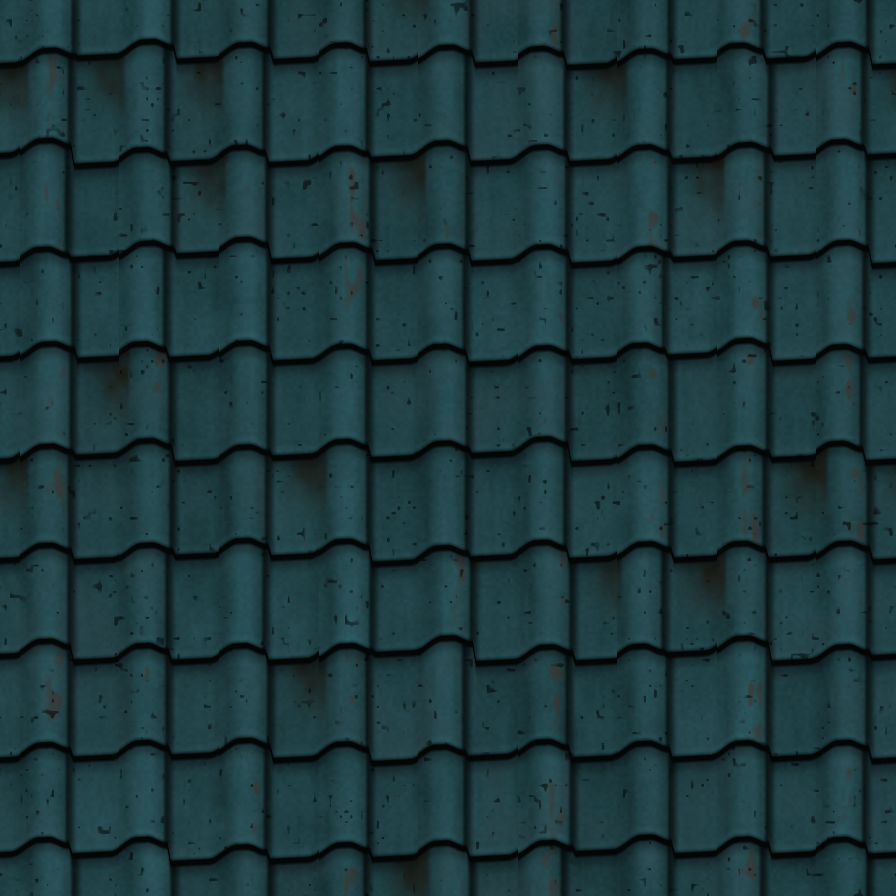
Give the GLSL for this texture, as a WebGL 1 fragment shader.

```glsl
precision highp float;
uniform vec2 u_resolution;

const float COUNT = 9.0;                   // tiles across and down
const vec2 ORIGIN = vec2(0.70, 0.40);      // first tile corner, in tiles
const float ROLL_START = 0.55;             // roll fills the rest of the tile
const float ROLL_RISE = 0.13;
const float ROLL_FALL = 0.07;
const float PAN_TILT = 0.05;
const float DROP_JITTER = 0.11;
const float SIDE_JITTER = 0.09;
const float GAP_WIDTH = 0.052;
const vec3 GAP = vec3(0.015, 0.02, 0.02);
const vec3 DEEP = vec3(0.07, 0.155, 0.165);
const vec3 LIT = vec3(0.17, 0.34, 0.365);
const vec3 GREYED = vec3(0.15, 0.25, 0.27);
const vec3 STAIN = vec3(0.10, 0.10, 0.075);
const vec3 RUST = vec3(0.24, 0.19, 0.17);

float hash(vec2 p) {
  vec3 q = fract(p.xyx * 0.1031);
  q += dot(q, q.yzx + 33.33);
  return fract((q.x + q.y) * q.z);
}

float tileHash(vec2 id, float seed) {
  return hash(mod(id, COUNT) + seed * vec2(17.0, 29.0));
}

// Value noise that wraps over the canvas
float noise(vec2 p, vec2 period) {
  p *= period;
  vec2 i = floor(p), f = fract(p);
  f = f * f * (3.0 - 2.0 * f);
  vec2 a = mod(i, period), b = mod(i + 1.0, period);
  return mix(mix(hash(a), hash(vec2(b.x, a.y)), f.x),
             mix(hash(vec2(a.x, b.y)), hash(b), f.x), f.y);
}

float tileDrop(vec2 id) {
  return (tileHash(id, 1.0) - 0.5) * DROP_JITTER;
}

// Height of the lower edge; starts where the roll on the left ends
float edgeHeight(float u, vec2 id) {
  float own = PAN_TILT * u + ROLL_RISE * smoothstep(0.42, 0.70, u)
            - ROLL_FALL * smoothstep(0.80, 1.0, u) + tileDrop(id);
  float previous = PAN_TILT + ROLL_RISE - ROLL_FALL + tileDrop(id - vec2(1.0, 0.0));
  return mix(previous, own, smoothstep(0.0, 0.045, u));
}

vec3 tileColor(float u, float w, float lip, vec2 id, vec2 p) {
  float mottle = noise(p, vec2(36.0, 27.0));
  float patches = noise(p + 0.37, vec2(81.0, 63.0));
  float streak = noise(p, vec2(153.0, 27.0));
  float grain = noise(p, vec2(252.0));
  float q = clamp((u - ROLL_START) / (1.0 - ROLL_START), 0.0, 1.0);
  float onRoll = smoothstep(0.0, 0.12, q);

  // Curved light on the roll, flat light on the pan
  float pan = 0.60 - 0.16 * smoothstep(0.45, 1.0, w) - 0.16 * smoothstep(0.40, 0.55, u);
  float roll = 0.34 + 0.48 * smoothstep(0.0, 0.5, q) - 0.42 * smoothstep(0.60, 1.0, q);
  float tone = mix(pan, roll, onRoll);
  tone += 0.16 * (tileHash(id, 2.0) - 0.5) + 0.20 * (mottle - 0.5);
  tone += 0.10 * (streak - 0.5) + 0.14 * (grain - 0.5);
  tone += 0.10 * smoothstep(0.02, 0.05, lip) * (1.0 - smoothstep(0.05, 0.11, lip));
  vec3 color = mix(DEEP, LIT, tone);
  color = mix(color, GREYED * (0.65 + 0.5 * tone),
              0.6 * tileHash(id, 3.0) * smoothstep(0.3, 0.8, mottle));

  // Brown damp on a few pans, rust scuffs on some rolls
  float damp = step(0.80, tileHash(id, 4.0)) * smoothstep(0.08, 0.45, u)
             * (1.0 - onRoll) * smoothstep(0.25, 0.9, w);
  color = mix(color, STAIN, damp * (0.45 + 0.5 * patches));
  float scuff = step(0.55, tileHash(id, 5.0)) * smoothstep(0.40, 0.60, q)
              * (1.0 - smoothstep(0.80, 0.95, q));
  color = mix(color, RUST, 0.55 * scuff * smoothstep(0.55, 0.80, 0.6 * patches + 0.4 * streak));

  // Dark pits
  float pits = smoothstep(0.80, 0.92, noise(p + 0.21, vec2(171.0)));
  color *= 1.0 - 0.5 * pits * smoothstep(0.45, 0.75, patches);

  // Crease beside the roll and rounded lower lip
  float side = u < 0.5 ? u : 1.0 - u;
  float reach = u < 0.5 ? 0.10 : 0.05;
  color *= mix(0.38, 1.0, smoothstep(0.0, reach, side));
  return color * mix(0.6, 1.0, smoothstep(0.0, 0.035, lip));
}

void main() {
  vec2 p = gl_FragCoord.xy / u_resolution;
  vec2 grid = p * COUNT - ORIGIN;
  float soft = COUNT / min(u_resolution.x, u_resolution.y);
  vec3 color = GAP;

  // Paint rows upward so each overlaps the one below
  for (int i = 0; i < 3; i++) {
    float row = floor(grid.y) + float(i) - 1.0;
    float seam = floor(grid.x + 0.5);
    float w = grid.y - row;
    float x = grid.x + SIDE_JITTER * (tileHash(vec2(seam, row), 6.0) - 0.5);
    vec2 id = vec2(floor(x), row);
    float u = fract(x);
    float lip = w - edgeHeight(u, id);

    // Cast shadow, black gap, then the tile itself
    color *= mix(1.0, 0.62, smoothstep(-0.22, -0.03, lip));
    color = mix(color, GAP, smoothstep(-GAP_WIDTH - 0.03, -GAP_WIDTH + 0.01, lip));
    color = mix(color, tileColor(u, w, lip, id, p), smoothstep(-soft, soft, lip));
  }
  gl_FragColor = vec4(color, 1.0);
}
```
